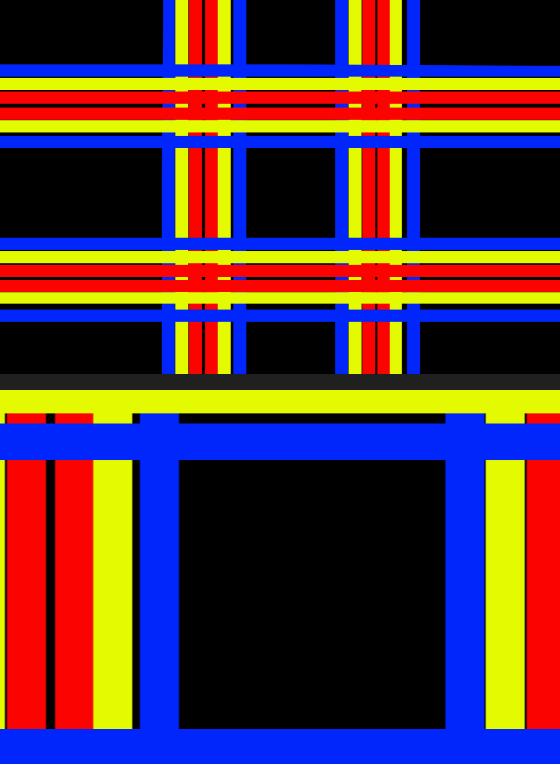
Top: the whole. Bottom: its middle third, enlarged.
This pattern is drawn by a Shadertoy shader. Its source:

```glsl
#define PERIOD 0.4633
#define BAND_START vec2(0.5459, 0.2842)
#define LAST_REPEAT 1.0
#define UPRIGHT_HALF 0.0174
#define LEVEL_HALF 0.0163
#define TRIM 0.0012
#define EDGE_DRIFT 0.0035
#define SOFTNESS 0.0012
#define BLUE vec3(0.0, 0.15, 0.99)
#define YELLOW vec3(0.89, 0.98, 0.0)
#define RED vec3(0.98, 0.01, 0.0)

const int STRIPES = 6;

// Stripe centres across one band, and their shift in each later repeat
const float CENTRE[STRIPES] = float[](-0.0957, -0.0598, -0.0232, 0.0197, 0.0537, 0.0953);
const float SLIP[STRIPES] = float[](0.0, 0.0, 0.0, -0.0025, -0.0045, 0.0012);

// Colours mirror about the middle of the band
vec3 stripeColour(int i) {
    int ring = min(i, STRIPES - 1 - i);
    return ring == 0 ? BLUE : ring == 1 ? YELLOW : RED;
}

// Paints the repeated bands; across is the distance over them, along runs 0 to 1
vec3 paintBands(vec3 base, float across, float along, float start, float halfWidth, float blur) {
    float repeatId = clamp(round((across - start) / PERIOD), 0.0, LAST_REPEAT);
    float x = across - start - repeatId * PERIOD;

    for (int i = 0; i < STRIPES; i++) {
        float centre = CENTRE[i] + SLIP[i] * repeatId;
        float halfSize = halfWidth - (i == 4 ? TRIM * repeatId : 0.0);

        // The leading edge of the first stripe leans in slightly
        float lean = i == 0 && repeatId < 0.5 ? EDGE_DRIFT * smoothstep(0.5, 1.0, along) : 0.0;
        float dist = max(centre - halfSize + lean - x, x - centre - halfSize);
        float cover = 1.0 - smoothstep(-0.5 * blur, 0.5 * blur, dist);
        base = mix(base, stripeColour(i), cover);
    }
    return base;
}

void mainImage(out vec4 fragColor, in vec2 fragCoord) {
    // Canvas height is one unit, measured from the top left
    vec2 uv = fragCoord / iResolution.xy;
    vec2 p = vec2(fragCoord.x, iResolution.y - fragCoord.y) / iResolution.y;
    float pixel = 1.0 / iResolution.y;

    // Level bands lie over the upright ones
    vec3 colour = vec3(0.0);
    colour = paintBands(colour, p.x, uv.y, BAND_START.x, UPRIGHT_HALF, pixel + SOFTNESS);
    colour = paintBands(colour, p.y, uv.x, BAND_START.y, LEVEL_HALF, pixel);

    fragColor = vec4(colour, 1.0);
}
```
